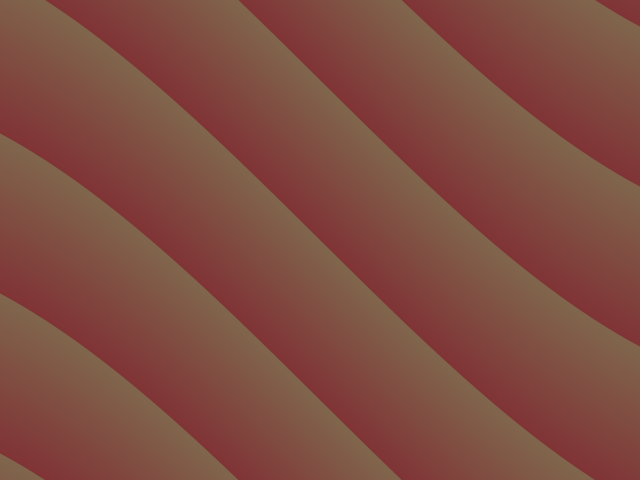
This background is drawn by a WebGL 2 fragment shader. Its source:

```glsl
#version 300 es
precision highp float;
// Diagonal wavy bands: a sawtooth ramp from red to tan, repeated three
// times up the canvas, whose phase is bent across it by a slow sine.
// The sharp side of each ramp is smoothed over about one pixel.

uniform vec2 u_resolution;
out vec4 fragColor;

const vec3 RED = vec3(0.50, 0.20, 0.21);
const vec3 TAN = vec3(0.50, 0.40, 0.30);
const float BANDS_UP = 3.0;         // repeats over the canvas height
const float BEND_AMPLITUDE = 1.98;  // sideways phase shift, in bands
const float BEND_FREQUENCY = 1.5;   // radians per canvas height

// Band coordinate: whole numbers fall on the sharp edges.
float bandPhase(vec2 p) {
    return BANDS_UP * p.y + BEND_AMPLITUDE * sin(BEND_FREQUENCY * p.x);
}

// Rising 0..1 sawtooth with its drop smoothed over the given width.
float smoothSawtooth(float phase, float width) {
    float fromEdge = phase - floor(phase + 0.5);
    float below = 1.0 - smoothstep(-0.5 * width, 0.5 * width, fromEdge);
    return fromEdge + below;
}

void main() {
    // Centred coordinates, one unit per canvas height
    vec2 p = (gl_FragCoord.xy - 0.5 * u_resolution) / u_resolution.y;
    float phase = bandPhase(p);
    float ramp = smoothSawtooth(phase, fwidth(phase));
    fragColor = vec4(mix(RED, TAN, ramp), 1.0);
}
```
